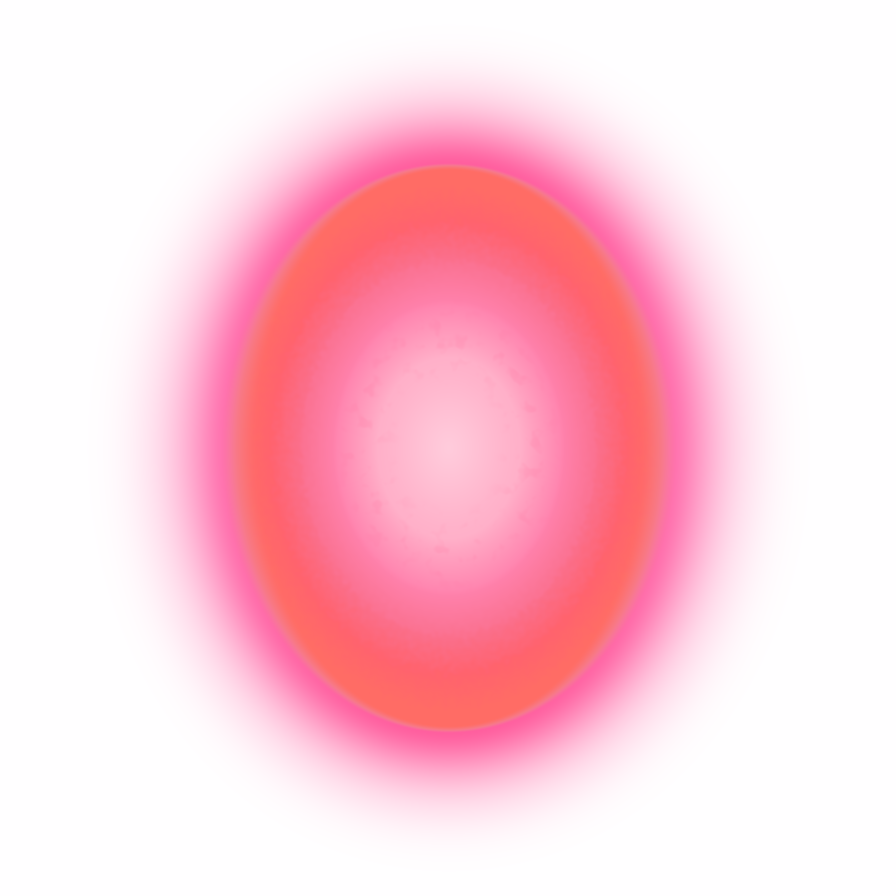
Give the GLSL for this background, as a Shadertoy shader.

```glsl
// A soft coral egg with a pale pink core and a magenta halo on white.

const vec2 CENTER = vec2(0.501, 0.5);
const vec2 RADII = vec2(0.249, 0.317);

const vec3 WHITE = vec3(1.0, 0.997, 1.0);
const vec3 HALO_TOP = vec3(1.0, 0.37, 0.62);
const vec3 HALO_SIDE = vec3(1.0, 0.44, 0.68);
const vec3 RIM = vec3(0.96, 0.49, 0.57);
const vec3 CORE = vec3(1.0, 0.81, 0.87);
const vec3 BLUSH = vec3(1.0, 0.68, 0.78);
const vec3 PINK = vec3(1.0, 0.51, 0.68);
const vec3 ROSE = vec3(0.98, 0.44, 0.56);
const vec3 RED = vec3(1.0, 0.385, 0.43);
const vec3 CORAL = vec3(1.0, 0.425, 0.395);

vec2 hashGradient(vec2 cell) {
    vec2 q = vec2(dot(cell, vec2(127.1, 311.7)), dot(cell, vec2(269.5, 183.3)));
    return 2.0 * fract(sin(q) * 43758.5) - 1.0;
}

float gradientNoise(vec2 p) {
    vec2 i = floor(p), f = fract(p);
    vec2 u = f * f * f * (f * (f * 6.0 - 15.0) + 10.0);
    vec2 e = vec2(0.0, 1.0);
    float low = mix(dot(hashGradient(i), f),
                    dot(hashGradient(i + e.yx), f - e.yx), u.x);
    float high = mix(dot(hashGradient(i + e.xy), f - e.xy),
                     dot(hashGradient(i + e.yy), f - e.yy), u.x);
    return mix(low, high, u.y);
}

// Approximate signed distance to an ellipse
float ellipseDistance(vec2 p, vec2 radii) {
    float k = length(p / radii);
    return k * (k - 1.0) / max(length(p / (radii * radii)), 1e-4);
}

float ramp(float a, float b, float x) {
    return clamp((x - a) / (b - a), 0.0, 1.0);
}

// Colour from the core (0) to the edge (1)
vec3 bodyColor(float r) {
    vec3 c = mix(CORE, BLUSH, smoothstep(-0.1, 0.40, r));
    c = mix(c, PINK, ramp(0.32, 0.52, r));
    c = mix(c, ROSE, ramp(0.50, 0.67, r));
    c = mix(c, RED, ramp(0.65, 0.80, r));
    return mix(c, CORAL, ramp(0.79, 0.93, r));
}

vec3 haloColor(float d, float side) {
    float strength = exp(-pow(max(d, 0.0) / 0.061, 1.5));
    strength *= 1.0 - smoothstep(0.09, 0.19, d);
    return mix(WHITE, mix(HALO_TOP, HALO_SIDE, side), strength);
}

void mainImage(out vec4 fragColor, in vec2 fragCoord) {
    vec2 size = iResolution.xy;
    vec2 p = (fragCoord - 0.5 * size) / min(size.x, size.y) + 0.5 - CENTER;
    vec2 q = p / RADII;
    float r = length(q);
    float d = ellipseDistance(p, RADII);
    float side = q.x * q.x / max(r * r, 1e-4);

    // Fine mottling within the body
    float grain = gradientNoise(p * 130.0);
    float blotch = gradientNoise(p * 55.0 + 7.0) + 0.5 * grain;
    float ring = smoothstep(0.18, 0.36, r) * (1.0 - smoothstep(0.36, 0.55, r));
    vec3 body = bodyColor(r + 0.035 * grain * smoothstep(0.5, 0.75, r));
    body -= vec3(0.0, 0.035, 0.025) * ring * smoothstep(0.05, 0.5, blotch);

    // Edge: crisp at the poles, broad and hazy at the sides
    float softness = mix(0.007, 0.036, side);
    body = mix(RIM, body, smoothstep(0.0, softness, -d));
    float cover = smoothstep(-0.2 * softness, 0.4 * softness, -d);

    fragColor = vec4(mix(haloColor(d, side), body, cover), 1.0);
}
```
